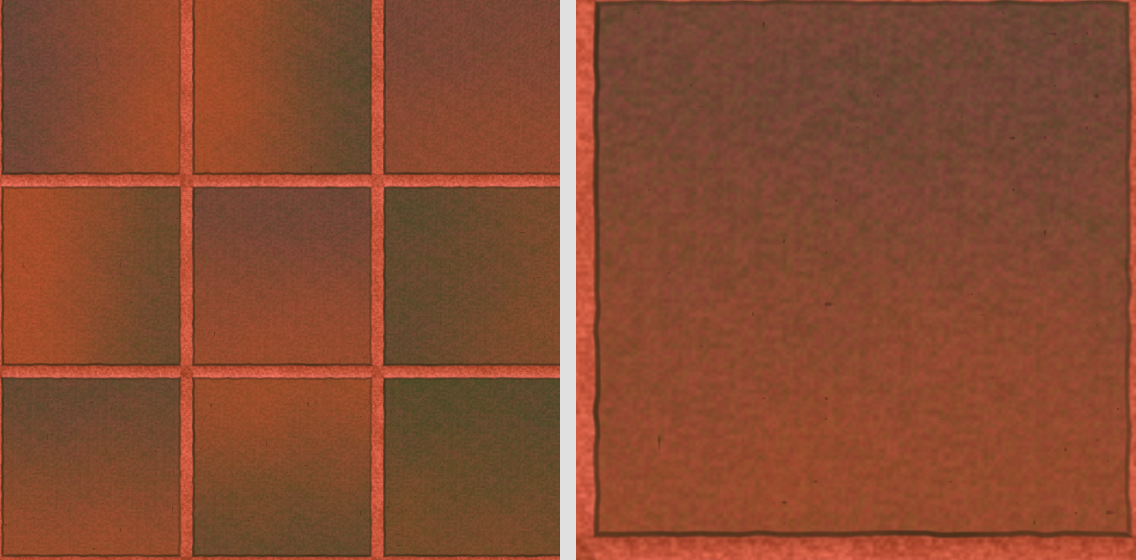
Left, the full canvas; right, a detail of the centre.
Give the GLSL for this texture, as a WebGL 1 fragment shader.

```glsl
precision highp float;
// Three by three fired clay tiles with shaded glaze and rough terracotta grout.
uniform vec2 u_resolution;

const vec2 GRID_SCALE = vec2(2.931);
const vec2 GRID_SHIFT = vec2(0.023, 0.0137);
const float TILE_HALF = 0.466;
const float JOINT_HALF = 0.034;

const vec3 ORANGE = vec3(0.655, 0.300, 0.165);
const vec3 PLUM = vec3(0.435, 0.268, 0.225);
const vec3 MOSS = vec3(0.315, 0.290, 0.160);
const vec3 GROUT = vec3(0.790, 0.345, 0.240);
const vec3 GROUT_LIGHT = vec3(0.880, 0.420, 0.350);
const vec3 GROUT_DARK = vec3(0.600, 0.250, 0.150);
const vec3 EDGE_SHADOW = vec3(0.200, 0.150, 0.080);

float hash(vec2 p) {
  return fract(sin(dot(p, vec2(127.1, 311.7))) * 43758.5453);
}

float noise(vec2 p) {
  vec2 i = floor(p);
  vec2 f = fract(p);
  f = f * f * (3.0 - 2.0 * f);
  return mix(mix(hash(i), hash(i + vec2(1.0, 0.0)), f.x),
             mix(hash(i + vec2(0.0, 1.0)), hash(i + vec2(1.0)), f.x), f.y);
}

float fbm(vec2 p) {
  float sum = 0.0;
  float amp = 0.5;
  for (int k = 0; k < 4; k++) {
    sum += amp * noise(p);
    p = p * 2.07 + 17.3;
    amp *= 0.5;
  }
  return sum / 0.9375;
}

// Centered grain, two sizes of speck.
float grain(vec2 p) {
  return 0.6 * noise(p * 88.0) + 0.4 * noise(p * 165.0 + 31.0) - 0.5;
}

// Reads a kiln setting; the matrix lines run from the top row to the bottom.
float setting(mat3 m, vec2 id) {
  vec3 steps = vec3(0.0, 1.0, 2.0);
  vec3 column = 1.0 - step(0.5, abs(steps - mod(id.x, 3.0)));
  vec3 row = 1.0 - step(0.5, abs(2.0 - steps - mod(id.y, 3.0)));
  return dot(m * row, column);
}

// Glaze fades from orange to a plum or moss burn across each tile.
vec3 tileColor(vec2 p, vec2 id, vec2 q) {
  float burn = setting(mat3(0.54, 0.50, 0.62,
                            0.34, 0.56, 0.74,
                            0.58, 0.46, 0.78), id);
  vec2 fade = vec2(setting(mat3(-0.85, 0.95, -0.10,
                                0.85, 0.05, -0.35,
                                0.00, 0.05, 0.05), id),
                   setting(mat3(0.15, 0.05, 0.40,
                                0.00, 0.65, 0.10,
                                0.65, -0.65, 0.35), id));
  float moss = setting(mat3(0.10, 0.55, 0.02,
                            0.65, 0.12, 0.65,
                            0.50, 0.75, 0.85), id);
  vec2 ramp = smoothstep(-0.5, 0.5, q) - 0.5;
  burn += dot(fade, ramp) + 0.22 * (fbm(p * 5.0 + id * 9.0) - 0.5);
  moss += 0.55 * (fbm(p * vec2(5.0, 14.0) + 40.0) - 0.5);
  moss += 0.7 * grain(p + 7.0);
  vec3 burnt = mix(PLUM, MOSS, clamp(moss, 0.0, 1.0));
  vec3 color = mix(ORANGE, burnt, clamp(burn, 0.0, 1.0));
  color += vec3(0.12, 0.05, 0.05) * grain(p + 3.0);
  color += vec3(0.06, -0.04, 0.03) * grain(p + 11.0);
  float pit = smoothstep(0.95, 0.99, noise(p * 55.0 + 5.0));
  return color * (1.0 - 0.22 * pit);
}

// Joints are shaded above and lit below, with stained crossings.
vec3 groutColor(vec2 p) {
  vec2 c = p - floor(p + 0.5);
  vec2 inside = 1.0 - smoothstep(JOINT_HALF - 0.006, JOINT_HALF + 0.006, abs(c));
  float worn = fbm(p * 9.0);
  float level = inside.y * (1.0 - inside.x);
  float lit = 1.0 - smoothstep(-0.028, 0.002, c.y);
  vec3 color = mix(GROUT, GROUT_LIGHT, 0.85 * lit * level);
  float shade = smoothstep(-0.005, 0.034, c.y) * (0.25 + 0.6 * worn);
  color = mix(color, GROUT_DARK, shade * level);
  float side = smoothstep(0.0, 0.03, c.x) * (1.0 - level);
  color = mix(color, GROUT_LIGHT, 0.3 * side * worn);
  color = mix(color, GROUT_DARK, 0.45 * inside.x * inside.y);
  color += vec3(0.14, 0.07, 0.09) * (worn - 0.5);
  return color + vec3(0.22, 0.16, 0.14) * grain(p + 19.0);
}

void main() {
  vec2 p = gl_FragCoord.xy / u_resolution * GRID_SCALE + GRID_SHIFT;
  float soft = GRID_SCALE.x / min(u_resolution.x, u_resolution.y);
  vec2 id = floor(p);
  vec2 q = fract(p) - 0.5;

  // Signed distance to the slightly uneven tile edge.
  vec2 a = abs(q);
  float d = max(a.x, a.y) - TILE_HALF + 0.005 * (noise(p * 28.0) - 0.5);
  float tile = 1.0 - smoothstep(-soft, soft, d);
  vec3 color = mix(groutColor(p), tileColor(p, id, q), tile);

  // Thin dark rim, heaviest along the left and lower edges.
  float nearest = a.x > a.y ? q.x : q.y;
  float strength = mix(0.75, 0.42, step(0.0, nearest));
  float rim = 1.0 - smoothstep(0.002, 0.006 + soft, abs(d + 0.002));
  color = mix(color, EDGE_SHADOW, rim * strength * (0.6 + 0.4 * noise(p * 12.0)));

  gl_FragColor = vec4(clamp(color, 0.0, 1.0), 1.0);
}
```
